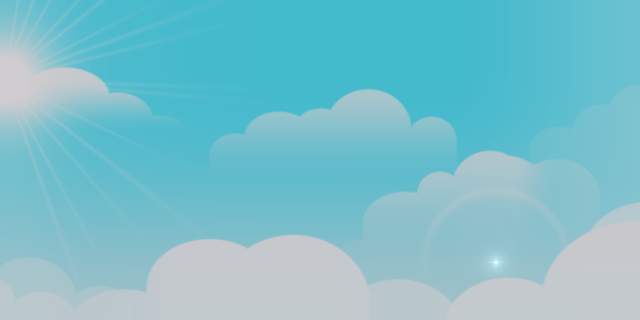
Write a Shadertoy shader that draws this background.

```glsl
const vec3 SKY_TOP = vec3(0.265, 0.73, 0.805);
const vec3 SKY_LOW = vec3(0.61, 0.75, 0.785);
const vec3 HAZE = vec3(0.66, 0.80, 0.83);
const vec3 CLOUD_LIT = vec3(0.785, 0.785, 0.80);
const vec3 CLOUD_BASE = vec3(0.765, 0.79, 0.805);
const vec3 SUN_COLOR = vec3(0.82, 0.80, 0.81);
const vec2 SUN = vec2(0.013, 0.75);
const vec2 FLARE = vec2(1.55, 0.18);
const float RING_RADIUS = 0.223;
const float RAY_LENGTH = 0.82;
const float RAY_STRENGTH = 0.26;

// Ray directions in degrees
const float RAYS[15] = float[](14., 20., 27., 39., 47., 60., 70., 80.,
    -2., -5., -26., -38., -49., -62., -70.);

// Puffs: centre xy, radii xy
const vec4 SUN_CLOUD[3] = vec4[](
    vec4(0.203, 0.693, 0.141, 0.096), vec4(0.365, 0.622, 0.115, 0.089),
    vec4(0.495, 0.583, 0.094, 0.057));
const vec4 MID_CLOUD[5] = vec4[](
    vec4(1.151, 0.596, 0.135, 0.125), vec4(1.003, 0.583, 0.091, 0.078),
    vec4(0.872, 0.570, 0.109, 0.081), vec4(0.735, 0.513, 0.080, 0.070),
    vec4(1.349, 0.562, 0.078, 0.073));
const vec4 RIGHT_CLOUD[6] = vec4[](
    vec4(1.531, 0.414, 0.120, 0.115), vec4(1.576, 0.414, 0.130, 0.100),
    vec4(1.375, 0.388, 0.073, 0.076), vec4(1.268, 0.302, 0.135, 0.099),
    vec4(1.740, 0.388, 0.135, 0.115), vec4(1.120, 0.180, 0.078, 0.070));
const vec4 FAR_CLOUD[3] = vec4[](
    vec4(2.000, 0.635, 0.104, 0.100), vec4(1.880, 0.583, 0.094, 0.091),
    vec4(1.745, 0.531, 0.091, 0.073));
const vec4 BACK_BANK[4] = vec4[](
    vec4(0.091, 0.050, 0.151, 0.146), vec4(0.313, 0.023, 0.104, 0.083),
    vec4(1.245, -0.029, 0.195, 0.156), vec4(2.031, 0.193, 0.214, 0.177));
const vec4 FRONT_BANK[7] = vec4[](
    vec4(0.130, -0.003, 0.109, 0.091), vec4(-0.013, 0.036, 0.065, 0.091),
    vec4(0.390, -0.042, 0.182, 0.138), vec4(0.656, 0.102, 0.198, 0.151),
    vec4(0.917, 0.050, 0.240, 0.216), vec4(1.589, -0.042, 0.208, 0.174),
    vec4(1.992, 0.062, 0.300, 0.247));

// Domed top with straight sides below its centre
float puffDistance(vec2 p, vec4 puff) {
    vec2 q = p - puff.xy;
    q.y = max(q.y, 0.0);
    return (length(q / puff.zw) - 1.0) * min(puff.z, puff.w);
}

// Soft coverage of a whole group of puffs
#define COVER(mask, puffs) { float d = 9.0; for (int i = 0; i < puffs.length(); i++) d = min(d, puffDistance(p, puffs[i])); mask = 1.0 - smoothstep(-edge, edge, d); }

float rayLight(vec2 p) {
    vec2 q = p - SUN;
    float light = 0.0;
    for (int i = 0; i < RAYS.length(); i++) {
        float angle = radians(RAYS[i]);
        vec2 dir = vec2(cos(angle), sin(angle));
        float along = dot(q, dir);
        float across = dir.x * q.y - dir.y * q.x;
        float wave = sin(float(i) * 2.4);
        float width = 0.003 + (0.008 + 0.003 * wave) * max(along, 0.0);
        float fade = 1.0 - smoothstep(0.1, RAY_LENGTH + 0.15 * wave, along);
        light += exp(-across * across / (width * width)) * fade * smoothstep(0.0, 0.1, along);
    }
    return min(light, 1.5);
}

void mainImage(out vec4 fragColor, in vec2 fragCoord) {
    vec2 p = fragCoord / iResolution.y;
    float edge = max(0.004, 1.0 / iResolution.y);
    float mask;

    // Sky and side haze
    float low = pow(clamp(smoothstep(0.8, -0.02, p.y), 0.0, 1.0), 1.3);
    vec3 color = mix(SKY_TOP, SKY_LOW, low);
    float haze = 0.42 * smoothstep(1.4, 2.1, p.x) + 0.18 * smoothstep(0.3, 0.0, p.x);
    color = mix(color, HAZE, haze);

    // Drifting clouds dissolve towards their bases
    COVER(mask, FAR_CLOUD)
    color = mix(color, CLOUD_BASE, mask * 0.2 * smoothstep(0.3, 0.7, p.y));
    COVER(mask, MID_CLOUD)
    color = mix(color, CLOUD_LIT, mask * 0.78 * smoothstep(0.42, 0.74, p.y));
    COVER(mask, RIGHT_CLOUD)
    float dim = mix(1.0, 0.35, smoothstep(1.6, 1.74, p.x));
    color = mix(color, CLOUD_LIT, mask * dim * mix(0.12, 0.8, smoothstep(0.2, 0.54, p.y)));
    COVER(mask, SUN_CLOUD)
    color = mix(color, CLOUD_LIT, mask * 0.95 * smoothstep(0.58, 0.77, p.y));

    // Lens ring, inner disc and four-point sparkle
    vec2 f = p - FLARE;
    float radius = length(f);
    float ring = exp(-pow((radius - RING_RADIUS) / 0.013, 2.0));
    float disc = 1.0 - smoothstep(0.08, 0.11, length(f - vec2(-0.04, 0.06)));
    float sparkle = exp(-radius * 50.0) + 0.5 * exp(-abs(f.x * f.y) * 40000.0 - radius * 70.0);
    color = mix(color, CLOUD_LIT, 0.3 * ring * smoothstep(-0.15, 0.18, f.y) + 0.05 * disc);
    color += 0.2 * sparkle;

    // Sun rays and glow
    color = mix(color, SUN_COLOR, RAY_STRENGTH * rayLight(p));
    float r = length(p - SUN);
    float glow = 0.9 * exp(-pow(r / 0.15, 2.0)) + 0.4 * exp(-r / 0.19);
    color = mix(color, SUN_COLOR, min(glow, 1.0));

    // Cloud banks along the ground
    COVER(mask, BACK_BANK)
    color = mix(color, CLOUD_BASE, mask * mix(0.4, 0.75, smoothstep(0.3, 1.0, p.x)));
    COVER(mask, FRONT_BANK)
    vec3 bank = mix(CLOUD_BASE, CLOUD_LIT, smoothstep(0.0, 0.28, p.y));
    float density = mix(0.65, 0.97, smoothstep(0.3, 0.55, p.x));
    color = mix(color, bank, mask * density);

    fragColor = vec4(color, 1.0);
}
```
